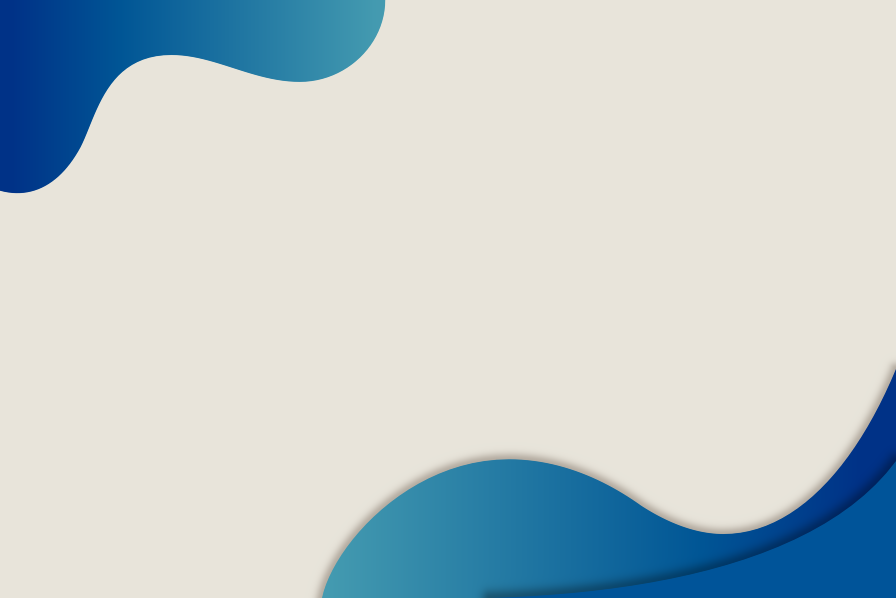
Give the GLSL for this background, as a Shadertoy shader.

```glsl
// Cream background with flowing blue gradient waves in two opposite corners.

// Adds a left-to-right cubic curve to a shape.
// shape.x: distance to the outline, shape.y: height above the outline at p.x
void addCurve(inout vec2 shape, vec2 p, vec2 a, vec2 b, vec2 c, vec2 d) {
    const int STEPS = 24;
    vec2 start = a;
    for (int i = 1; i <= STEPS; i++) {
        float t = float(i) / float(STEPS), s = 1.0 - t;
        vec2 end = s * s * s * a + 3.0 * s * t * (s * b + t * c) + t * t * t * d;
        vec2 edge = end - start, q = p - start;
        float along = clamp(dot(q, edge) / dot(edge, edge), 0.0, 1.0);
        shape.x = min(shape.x, length(q - edge * along));
        if (p.x >= start.x && p.x < end.x)
            shape.y = q.y - edge.y * q.x / edge.x;
        start = end;
    }
}

// Navy to ocean blue to teal, for t from 0 to 1
vec3 blueRamp(float t) {
    vec3 navy = vec3(0.0, 0.195, 0.53);
    vec3 ocean = vec3(0.0, 0.335, 0.585);
    vec3 teal = vec3(0.265, 0.605, 0.69);
    return t < 0.3 ? mix(navy, ocean, clamp(t / 0.3, 0.0, 1.0))
                   : mix(ocean, teal, clamp((t - 0.3) / 0.7, 0.0, 1.0));
}

float softShadow(float dist, float width) {
    float r = max(dist, 0.0) / width;
    return exp(-r * r);
}

void mainImage(out vec4 fragColor, in vec2 fragCoord) {
    vec2 p = fragCoord / iResolution.xy * vec2(1.5, 1.0);
    float blur = 0.6 / iResolution.y;
    vec3 color = vec3(0.908, 0.894, 0.855);

    // Upper left blob, filled above its outline
    vec2 blob = vec2(9.0, -1.0);
    addCurve(blob, p, vec2(0.0, 0.681), vec2(0.055, 0.666), vec2(0.102, 0.693), vec2(0.135, 0.754));
    addCurve(blob, p, vec2(0.135, 0.754), vec2(0.162, 0.807), vec2(0.178, 0.908), vec2(0.287, 0.908));
    addCurve(blob, p, vec2(0.287, 0.908), vec2(0.359, 0.908), vec2(0.424, 0.863), vec2(0.502, 0.863));
    addCurve(blob, p, vec2(0.502, 0.863), vec2(0.58, 0.863), vec2(0.645, 0.926), vec2(0.645, 1.0));
    float blobDist = blob.y > 0.0 ? -blob.x : blob.x;
    color = mix(color, blueRamp((p.x - 0.02) / 0.61), smoothstep(blur, -blur, blobDist));

    // Lower right wave, filled below its outline
    vec2 wave = vec2(9.0, 1.0);
    addCurve(wave, p, vec2(0.539, 0.0), vec2(0.557, 0.086), vec2(0.684, 0.232), vec2(0.852, 0.232));
    addCurve(wave, p, vec2(0.852, 0.232), vec2(0.938, 0.232), vec2(1.014, 0.197), vec2(1.074, 0.154));
    addCurve(wave, p, vec2(1.074, 0.154), vec2(1.119, 0.125), vec2(1.166, 0.107), vec2(1.211, 0.107));
    addCurve(wave, p, vec2(1.211, 0.107), vec2(1.328, 0.107), vec2(1.43, 0.215), vec2(1.5, 0.383));
    float waveDist = wave.y > 0.0 ? wave.x : -wave.x;

    // Front swell, overlapping the wave
    vec2 swell = vec2(9.0, 1.0);
    addCurve(swell, p, vec2(0.82, 0.0), vec2(1.094, 0.008), vec2(1.377, 0.063), vec2(1.5, 0.229));
    float swellDist = swell.y > 0.0 ? swell.x : -swell.x;

    // Layers and their shadows, back to front
    color = mix(color, vec3(0.42, 0.36, 0.31), 0.4 * softShadow(waveDist, 0.011));
    vec3 waveColor = blueRamp((1.44 - p.x) / 0.89);
    waveColor *= 1.0 - 0.3 * softShadow(swellDist, 0.014);
    color = mix(color, waveColor, smoothstep(blur, -blur, waveDist));
    color = mix(color, vec3(0.0, 0.33, 0.6), smoothstep(blur, -blur, swellDist));

    fragColor = vec4(color, 1.0);
}
```
